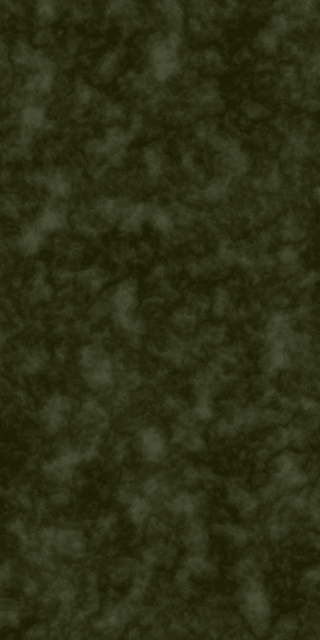
Write a Shadertoy shader that draws this texture.

```glsl
const vec3 DARK_OLIVE = vec3(0.115, 0.122, 0.014);
const vec3 PALE_OLIVE = vec3(0.262, 0.282, 0.182);
const mat2 OCTAVE_TURN = mat2(0.8, 0.6, -0.6, 0.8);

float hash(vec2 cell) {
    vec3 q = fract(cell.xyx * 0.1031);
    q += dot(q, q.yzx + 33.33);
    return fract((q.x + q.y) * q.z);
}

// Dot product of a random unit gradient with the offset from its corner
float cornerSlope(vec2 cell, vec2 offset) {
    float angle = 6.2832 * hash(cell);
    return dot(vec2(cos(angle), sin(angle)), offset);
}

float gradientNoise(vec2 p) {
    vec2 cell = floor(p);
    vec2 f = p - cell;
    vec2 u = f * f * f * (f * (f * 6.0 - 15.0) + 10.0);
    vec2 e = vec2(1.0, 0.0);
    float low = mix(cornerSlope(cell, f), cornerSlope(cell + e.xy, f - e.xy), u.x);
    float high = mix(cornerSlope(cell + e.yx, f - e.yx), cornerSlope(cell + e.xx, f - e.xx), u.x);
    return mix(low, high, u.y);
}

// Octave sums: x is signed, y folds every octave into creased lumps
vec2 octaves(vec2 p, float gain) {
    vec2 sum = vec2(0.0);
    float amplitude = 1.0;
    for (int octave = 0; octave < 6; octave++) {
        float n = gradientNoise(p);
        sum += amplitude * vec2(n, abs(n));
        p = OCTAVE_TURN * p * 2.03 + vec2(17.3, 9.1);
        amplitude *= gain;
    }
    return sum;
}

// Layered sines that gently bend the domain
vec2 bend(vec2 p, float strength) {
    for (int i = 1; i <= 3; i++) {
        float k = float(i);
        p += strength / (k * k) * sin(p.yx * (9.0 * k + 2.0) + vec2(1.7, 4.1) * k);
        p = OCTAVE_TURN * p;
    }
    return p;
}

// Thin bright threads along the zero lines of the noise
float wisps(vec2 p, float sharpness) {
    return exp(-sharpness * abs(gradientNoise(p)));
}

void mainImage(out vec4 fragColor, in vec2 fragCoord) {
    vec2 uv = fragCoord / iResolution.x;
    vec2 p = bend(uv + 3.0, 0.01);

    // Broad patches, crinkled dark veins, creased lumps and pale threads
    float patches = gradientNoise(p * 3.6 + 41.0);
    float veins = abs(octaves(p * 6.0 + 63.0, 0.61).x);
    float lumps = octaves(p * 7.5 + 20.0, 0.62).y;
    vec2 ripple = vec2(veins, lumps) * 0.8;
    float threads = wisps(p * 14.0 + 5.0 + ripple, 16.0);

    float shade = 0.5 * patches + 1.2 * veins + 0.42 * lumps + 0.22 * threads - 0.1;
    fragColor = vec4(mix(DARK_OLIVE, PALE_OLIVE, clamp(shade, 0.0, 1.1)), 1.0);
}
```
